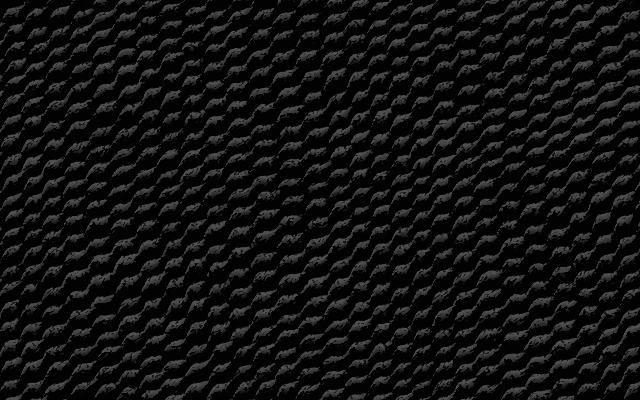
Give the GLSL for this texture, as a Shadertoy shader.

```glsl
// Coarse dark weave: about 28 by 21 slanted grey lumps on black, in steep rising rows.
// A sheared, gently warped lattice places S-curved lens shapes; gradient noise
// frays their lower edges and streaks their faces, darkest toward the bottom.

vec2 hash2(vec2 p) {
    vec3 h = fract(p.xyx * vec3(0.1031, 0.1030, 0.0973));
    h += dot(h, h.yzx + 33.33);
    return fract((h.xx + h.yz) * h.zy);
}

float gradientDot(vec2 cell, vec2 offset) {
    float angle = 6.2832 * hash2(cell + 157.0).x;
    return dot(vec2(cos(angle), sin(angle)), offset);
}

float gradientNoise(vec2 p) {
    vec2 i = floor(p), f = p - i;
    vec2 u = f * f * f * (f * (f * 6.0 - 15.0) + 10.0);
    vec2 e = vec2(1.0, 0.0);
    return mix(mix(gradientDot(i, f), gradientDot(i + e, f - e), u.x),
               mix(gradientDot(i + e.yx, f - e.yx), gradientDot(i + 1.0, f - 1.0), u.x), u.y);
}

// Lit face of one lump: x is coverage, y is height across the face.
vec2 lump(vec2 d, float size, float fray, float blur) {
    float t = (d.x - 0.02) / (0.58 * size);
    float spine = 0.07 - 0.65 * d.x * d.x - 0.13 * sin(6.2832 * d.x);
    float y = d.y - spine;
    float halfWidth = 0.215 * size * (1.0 - t * t) * (1.0 + 0.25 * t);
    float roughness = mix(0.07, 0.42, smoothstep(0.1, -0.16, y));
    float inside = halfWidth - abs(y) - roughness * (fray + 0.08);
    return vec2(smoothstep(-blur, blur, inside), y);
}

void mainImage(out vec4 fragColor, in vec2 fragCoord) {
    vec2 p = fragCoord / iResolution.y;

    // Lattice: gentle warp, then shear so that rows climb to the right
    vec2 warp = vec2(gradientNoise(p * 3.0), gradientNoise(p * 3.0 + 31.0));
    vec2 q = p * vec2(17.5, 21.5) + 0.65 * warp;
    q.y -= 0.88 * q.x;

    // Grain drawn out along the slant of the threads
    vec2 slanted = mat2(0.82, -0.57, 0.57, 0.82) * p;
    float coarse = gradientNoise(slanted * vec2(56.0, 100.0));
    float fine = gradientNoise(slanted * vec2(125.0, 220.0) + 17.0);
    float fray = coarse + 0.8 * fine;
    float wear = gradientNoise(p * 5.0 + 63.0);
    float blur = 13.0 / iResolution.y + 0.015;

    // Brightest lump covering this point
    float light = 0.0;
    for (int j = -1; j <= 1; j++) {
        for (int i = -1; i <= 1; i++) {
            vec2 cell = floor(q) + vec2(i, j);
            vec2 jitter = hash2(cell);
            vec2 d = q - cell - 0.5 - 0.14 * (jitter - 0.5);
            float size = 0.87 + 0.16 * hash2(cell + 71.0).x - 0.14 * wear;
            vec2 face = lump(d, size, fray, blur);
            float tone = 0.83 + 0.14 * jitter.y + 1.9 * face.y;
            light = max(light, face.x * tone);
        }
    }

    // Dark streaks and uneven grey over the faces
    float streaks = smoothstep(0.05, 0.45, coarse * 0.6 + fine + 0.15 * wear);
    light *= (1.0 - 0.75 * streaks) * (0.97 + 0.4 * coarse);
    vec3 grey = mix(vec3(0.008), vec3(0.3), clamp(light, 0.0, 1.05));
    fragColor = vec4(grey, 1.0);
}
```
